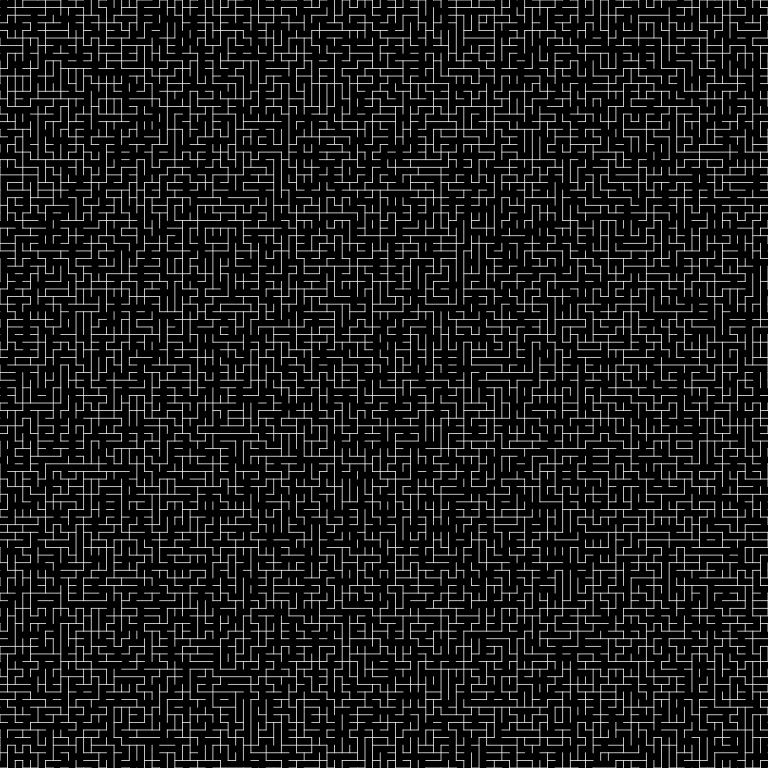
Write a WebGL 1 fragment shader that draws this pattern.

```glsl
precision highp float;
// Dense maze of thin pale walls on black, built on a square lattice.
// Every lattice edge gets a random weight; local minimum spanning tree rules
// choose the walls, which are drawn with exact box-filtered coverage.

uniform vec2 u_resolution;

const float CELLS = 101.0;       // lattice cells along the canvas height
const float WALL_WIDTH = 0.104;  // in cells
const float LOW_WEIGHT = 0.53;   // undecided edges below this become walls
const vec3 FLOOR_COLOR = vec3(0.0);
const vec3 WALL_COLOR = vec3(0.95);

float hash(vec2 p) {
  vec3 q = fract(p.xyx * vec3(0.1031, 0.1030, 0.0973));
  q += dot(q, q.yzx + 33.33);
  return fract((q.x + q.y) * q.z);
}

// Random weight of the edge whose midpoint is given.
float edgeWeight(vec2 midpoint) {
  return hash(midpoint * 2.0 + 17.0);
}

// Weights of the four edges around a lattice vertex or a cell centre.
vec4 weightsAround(vec2 center) {
  vec2 h = vec2(0.5, 0.0);
  return vec4(edgeWeight(center + h), edgeWeight(center - h),
              edgeWeight(center + h.yx), edgeWeight(center - h.yx));
}

float lowest(vec4 w) {
  return min(min(w.x, w.y), min(w.z, w.w));
}

float highest(vec4 w) {
  return max(max(w.x, w.y), max(w.z, w.w));
}

// 1 if the edge leaving a vertex in a unit direction is a wall, else 0.
float wallAt(vec2 vertex, vec2 direction) {
  vec2 midpoint = vertex + 0.5 * direction;
  vec2 along = 0.5 * abs(direction);
  vec2 across = along.yx;
  float w = edgeWeight(midpoint);

  // The lightest edge at either end always stays: no bare vertices.
  float keepBelow = max(lowest(weightsAround(midpoint - along)),
                        lowest(weightsAround(midpoint + along)));
  // The heaviest edge of either adjoining cell always goes: no sealed cells.
  float dropAbove = min(highest(weightsAround(midpoint - across)),
                        highest(weightsAround(midpoint + across)));
  if (w <= keepBelow + 1e-5) return 1.0;
  if (w >= dropAbove - 1e-5) return 0.0;
  return step(w, LOW_WEIGHT);
}

// Fraction of a pixel-wide window at x that lies between lo and hi.
float overlap(float lo, float hi, float x, float pixel) {
  float covered = min(hi, x + 0.5 * pixel) - max(lo, x - 0.5 * pixel);
  return clamp(covered / pixel, 0.0, 1.0);
}

// Coverage of the two collinear arms meeting at a vertex; the arms vector
// flags the forward and backward arm, each with a square cap.
float armCoverage(vec2 arms, float along, float across, float pixel) {
  float r = 0.5 * WALL_WIDTH;
  float span = arms.x * overlap(-r, 1.0, along, pixel)
             + arms.y * overlap(-1.0, r, along, pixel);
  return min(span, 1.0) * overlap(-r, r, across, pixel);
}

void main() {
  vec2 p = gl_FragCoord.xy / u_resolution.y * CELLS;
  float pixel = CELLS / u_resolution.y;
  vec2 vertex = floor(p + 0.5);
  vec2 local = p - vertex;

  // Walls leaving the nearest vertex along each axis.
  vec2 axis = vec2(1.0, 0.0);
  vec2 armsX = vec2(wallAt(vertex, axis), wallAt(vertex, -axis));
  vec2 armsY = vec2(wallAt(vertex, axis.yx), wallAt(vertex, -axis.yx));

  // Union of horizontal and vertical walls.
  float h = armCoverage(armsX, local.x, local.y, pixel);
  float v = armCoverage(armsY, local.y, local.x, pixel);
  float coverage = h + v - h * v;

  gl_FragColor = vec4(mix(FLOOR_COLOR, WALL_COLOR, coverage), 1.0);
}
```
